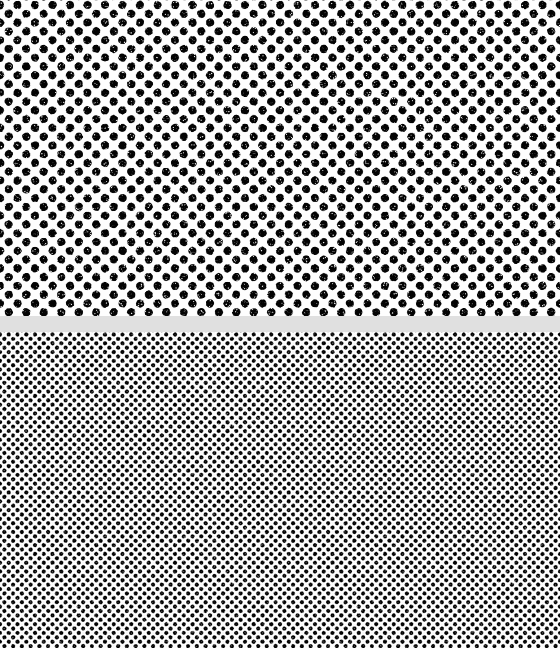
Top: one tile. Bottom: repeated 2 by 2.
Give the GLSL for this pattern, as a WebGL 1 fragment shader.

```glsl
precision highp float;
// Staggered black polka dots on white, printed with slightly worn ink.
// Two square lattices of discs are offset by half a cell; wrapped noise roughens
// the rims, and hashed specks and faint scuffs vary the wear from dot to dot.
uniform vec2 u_resolution;

const vec2 REPEATS = vec2(32.0, 18.0);
const vec3 INK = vec3(0.012);
const vec3 PAPER = vec3(0.998);
const float RADIUS = 0.232;
const float ROUGHNESS = 0.045;
const int SPECKS = 6;

float hash(vec2 p) {
  vec3 q = fract(vec3(p.xyx) * 0.1031);
  q += dot(q, q.yzx + 33.33);
  return fract((q.x + q.y) * q.z);
}

// Value noise that repeats after the given whole period.
float wrappedNoise(vec2 p, vec2 period) {
  vec2 i = floor(p);
  vec2 f = fract(p);
  f = f * f * (3.0 - 2.0 * f);
  vec2 a = mod(i, period);
  vec2 b = mod(i + 1.0, period);
  return mix(mix(hash(a), hash(vec2(b.x, a.y)), f.x),
             mix(hash(vec2(a.x, b.y)), hash(b), f.x), f.y);
}

float noiseAt(vec2 p, vec2 frequency) {
  return wrappedNoise(p * frequency, REPEATS * frequency);
}

// Coverage of a shape from its signed distance, smoothed over one soft pixel.
float coverage(float d, float pixel) {
  return 1.0 - smoothstep(-0.65 * pixel, 0.65 * pixel, d);
}

// Small round holes scattered over one dot.
float specks(vec2 local, vec2 id, float pixel) {
  float holes = 0.0;
  for (int k = 0; k < SPECKS; k++) {
    vec2 key = id + vec2(41.0, 23.0) * float(k + 1);
    float angle = 6.28319 * hash(key);
    float reach = RADIUS * sqrt(hash(key + 7.3));
    float size = mix(0.006, 0.036, pow(hash(key + 15.7), 2.0));
    vec2 center = reach * vec2(cos(angle), sin(angle));
    float hole = coverage(length(local - center) - size, pixel);
    holes = max(holes, hole * min(1.0, size / (0.4 * pixel)));
  }
  return holes;
}

// Ink of one lattice of dots, with its first center at the given offset.
float dotInk(vec2 p, vec2 offset, float seed, float pixel) {
  vec2 q = p - offset + 0.5;
  vec2 local = fract(q) - 0.5;
  vec2 id = mod(floor(q), REPEATS) + seed;

  // Rough rim
  float rough = noiseAt(p, vec2(10.0)) - 0.5;
  float size = RADIUS + 0.008 * (hash(id + 3.1) - 0.5);
  float disc = coverage(length(local) - size + ROUGHNESS * rough, pixel);

  // Specks and faint sideways scuffs
  float scuff = smoothstep(0.78, 0.98, noiseAt(p, vec2(9.0, 16.0)));
  scuff *= 0.5 * hash(id + 11.9);
  return disc * (1.0 - max(specks(local, id, pixel), scuff));
}

void main() {
  vec2 p = gl_FragCoord.xy / u_resolution * REPEATS;
  float pixel = REPEATS.x / u_resolution.x;
  float ink = max(dotInk(p, vec2(0.0, 0.715), 0.0, pixel),
                  dotInk(p, vec2(0.5, 0.215), 101.0, pixel));
  gl_FragColor = vec4(mix(PAPER, INK, ink), 1.0);
}
```
